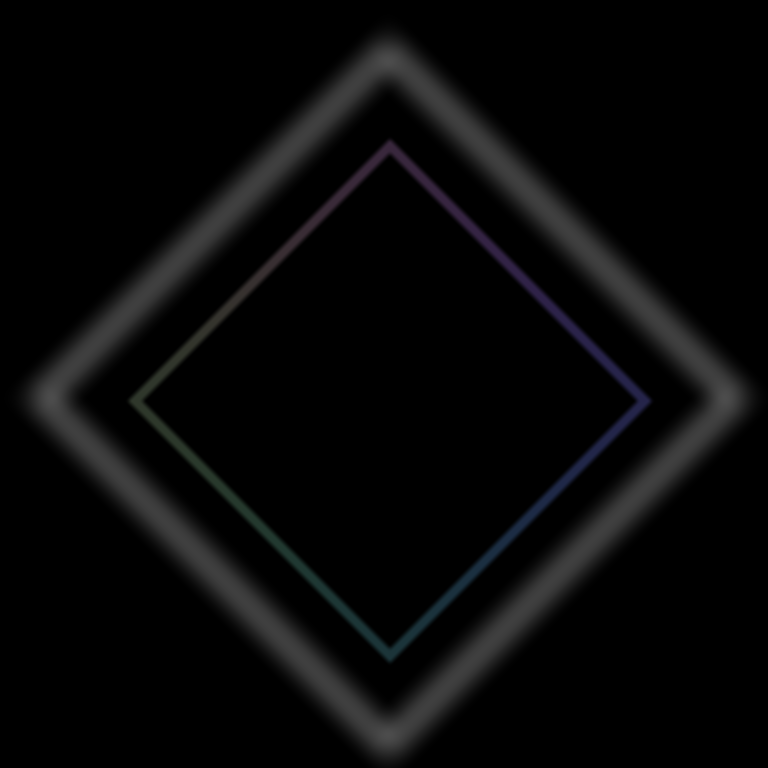
Reproduce this background procedurally as a three.js fragment shader.

```glsl
varying vec2 vUv;

// Coverage of a diamond with soft edges; radius reaches from center to tip
float softDiamond(vec2 p, float radius, float grow, float blur) {
  vec2 q = abs(vec2(p.x + p.y, p.x - p.y)) * 0.70711;
  vec2 inside = smoothstep(-blur, blur, radius * 0.70711 + grow - q);
  return inside.x * inside.y;
}

// Diamond outline with mitered corners
float diamondRing(vec2 p, float radius, float halfWidth, float blur) {
  return softDiamond(p, radius, halfWidth, blur)
       - softDiamond(p, radius, -halfWidth, blur);
}

// Muted hue wheel around the center
vec3 conicTint(vec2 p) {
  float angle = atan(p.y, p.x);
  return vec3(0.165, 0.18, 0.23)
       + vec3(0.06, 0.045, 0.06) * cos(angle - vec3(1.9, 3.75, 0.1));
}

void main() {
  // Wide gray glow
  float glow = diamondRing(vUv - vec2(0.5055, 0.4815), 0.4515, 0.014, 0.03);
  vec3 color = vec3(0.38) * glow;

  // Thin tinted outline
  vec2 p = vUv - vec2(0.5078, 0.4779);
  float outline = diamondRing(p, 0.332, 0.0065, 0.0045);
  color = mix(color, conicTint(p), outline);

  gl_FragColor = vec4(color, 1.0);
}
```
